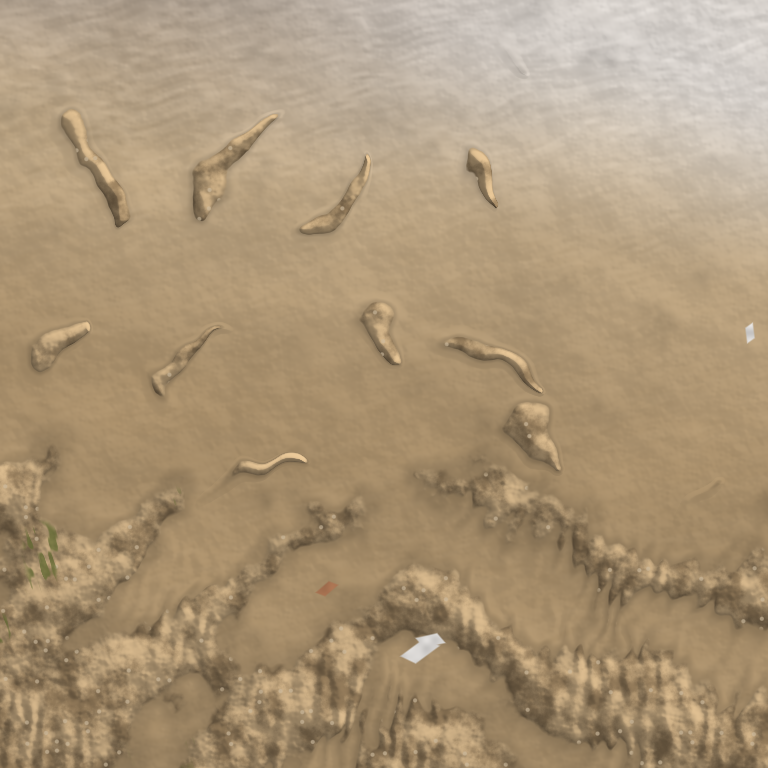
Write a Shadertoy shader that draws this texture.

```glsl
// Flooded muddy ground: ragged ridges and tyre ruts rising from silty, shining water.
#define RIDGE_CELL 0.22
#define RIDGE_CHANCE 0.72
#define RUT_PERIOD 0.2
#define ROUGHNESS 0.95
#define WATER_LEVEL 0.46
#define RELIEF 0.36
#define RIPPLE 0.07
#define SILT vec3(0.65, 0.55, 0.41)
#define PALE_SILT vec3(0.74, 0.65, 0.52)
#define DARK_MUD vec3(0.45, 0.375, 0.275)
#define LIGHT_MUD vec3(0.66, 0.565, 0.43)
#define SKY_SHEEN vec3(0.82, 0.80, 0.78)

float hash(vec2 p) {
    return fract(sin(dot(p, vec2(127.1, 311.7))) * 43758.5453);
}

float noise(vec2 p) {
    vec2 i = floor(p), f = fract(p);
    f = f * f * (3.0 - 2.0 * f);
    return mix(mix(hash(i), hash(i + vec2(1, 0)), f.x),
               mix(hash(i + vec2(0, 1)), hash(i + vec2(1, 1)), f.x), f.y);
}

float fbm(vec2 p) {
    float sum = 0.0, amp = 0.5;
    for (int i = 0; i < 5; i++) {
        sum += amp * noise(p);
        p = mat2(1.6, 1.2, -1.2, 1.6) * p + 7.3;
        amp *= 0.52;
    }
    return sum;
}

mat2 rotation(float a) {
    return mat2(cos(a), -sin(a), sin(a), cos(a));
}

// Short bent ridges, one per cell, mostly along two diagonals
float scatteredRidges(vec2 p) {
    float top = 0.0;
    vec2 home = floor(p / RIDGE_CELL);
    for (int j = -1; j <= 1; j++)
    for (int i = -1; i <= 1; i++) {
        vec2 cell = home + vec2(i, j);
        if (hash(cell + 3.7) > RIDGE_CHANCE) continue;
        vec2 centre = (cell + 0.25 + 0.5 * vec2(hash(cell), hash(cell + 17.0))) * RIDGE_CELL;
        float angle = mix(-0.75, 0.75, step(0.5, hash(cell + 5.1))) + 0.8 * (hash(cell + 9.2) - 0.5);
        vec2 q = rotation(angle) * (p - centre);
        float len = mix(0.035, 0.10, hash(cell + 23.0));
        q.y += (hash(cell + 29.0) - 0.5) * 7.0 * q.x * q.x;
        float taper = 1.0 - 0.5 * clamp(q.x / len, -1.0, 1.0);
        float width = mix(0.016, 0.034, hash(cell + 41.0)) * taper;
        float d = length(vec2(max(abs(q.x) - len, 0.0), q.y));
        top = max(top, 1.0 - smoothstep(0.0, 1.0, d / width));
    }
    return top;
}

// Ground height above the water surface
float groundHeight(vec2 uv) {
    vec2 p = uv + 0.05 * (vec2(noise(uv * 7.0), noise(uv * 7.0 + 31.0)) - 0.5)
                + 0.02 * (vec2(noise(uv * 32.0), noise(uv * 32.0 + 57.0)) - 0.5);
    vec2 ground = vec2((p.x - 0.5) * (1.0 + 0.3 * p.y), p.y * (1.0 + 0.15 * p.y));
    float ridges = 0.85 * scatteredRidges(ground + 3.0);
    ridges *= smoothstep(0.30, 0.44, p.y) * (1.0 - smoothstep(0.84, 1.0, p.y));

    // Arched ruts with pools between them, near the viewer
    float side = p.x - 0.55;
    float arch = p.y + (side < 0.0 ? 0.85 : 0.5) * (sqrt(side * side + 0.002) - 0.045);
    float crest = pow(0.5 + 0.5 * cos(6.2832 * arch / RUT_PERIOD), 1.6);
    float near = 1.0 - smoothstep(0.33, 0.47, p.y + 0.06 * p.x);
    float bank = near * (0.14 + 0.62 * crest);
    bank += 0.28 * (1.0 - smoothstep(0.04, 0.25, p.y));
    bank += 0.36 * (1.0 - smoothstep(0.02, 0.18, p.x)) * (1.0 - smoothstep(0.32, 0.5, p.y));

    // Tyre lugs
    float lugMask = near * smoothstep(0.45, 0.7, noise(uv * 4.5 + 11.0));
    float lugs = 0.09 * lugMask * sin(6.2832 * 38.0 * (p.x - 0.3 * p.y));
    return max(ridges, bank) + lugs - WATER_LEVEL + ROUGHNESS * (fbm(uv * 14.0) - 0.48);
}

// Silty water, paler with distance and reflecting the sky at the top
vec3 waterColour(vec2 uv) {
    float far = uv.y + 0.04 * (noise(uv * 5.0) - 0.5);
    vec3 col = mix(SILT, PALE_SILT, smoothstep(0.40, 0.84, far + 0.15 * (uv.x - 0.5)));
    vec3 sky = mix(vec3(0.66, 0.61, 0.56), SKY_SHEEN, smoothstep(0.15, 0.85, uv.x));
    col = mix(col, sky, smoothstep(0.70, 1.0, far + 0.22 * (uv.x - 0.5)));
    col *= 1.0 + 0.13 * (fbm(uv * vec2(6.0, 13.0)) - 0.48);
    vec2 wave = vec2(uv.x * 38.0 + uv.y * 25.0, uv.y * 150.0 - uv.x * 30.0);
    float ripple = noise(wave + 3.0 * noise(uv * 16.0)) - 0.5;
    return col + RIPPLE * ripple * mix(0.25, 1.0, smoothstep(0.6, 0.95, uv.y));
}

void mainImage(out vec4 fragColor, in vec2 fragCoord) {
    vec2 uv = fragCoord / iResolution.xy;
    float h = groundHeight(uv);
    float slope = 0.06 * (h - groundHeight(uv + vec2(0.0018, 0.0026))) / 0.0032;
    float shade = slope / (1.0 + abs(slope));
    float exposed = smoothstep(-0.03, 0.07, h);

    // Water, darker over shallow mud
    vec3 water = waterColour(uv);
    water *= 1.0 - 0.12 * smoothstep(-0.3, 0.0, h) + 0.08 * shade;

    // Mud, wet and dark along the shore, with grit
    vec3 mud = mix(DARK_MUD, LIGHT_MUD, smoothstep(0.25, 0.72, fbm(uv * 45.0) + 0.12 * uv.y));
    mud *= (1.0 + RELIEF * shade) * mix(0.88, 1.06, smoothstep(0.0, 0.25, h));
    vec2 cell = floor(uv * 75.0);
    vec2 offset = fract(uv * 75.0) - 0.3 - 0.4 * vec2(hash(cell), hash(cell + 8.0));
    float pebble = (1.0 - smoothstep(0.12, 0.28, length(offset))) * step(0.9, hash(cell + 4.0));
    mud = mix(mud, vec3(0.80, 0.73, 0.62), 0.65 * pebble);

    // Sparse grass on the left
    float blades = smoothstep(0.6, 0.8, noise(vec2(uv.x * 190.0 + uv.y * 60.0, uv.y * 55.0)));
    float tufts = smoothstep(0.80, 0.9, noise(uv * 17.0 + 40.0)) * (1.0 - smoothstep(0.1, 0.35, uv.x));
    mud = mix(mud, vec3(0.36, 0.40, 0.18), 0.7 * blades * tufts);
    vec3 col = mix(water, mud, exposed);

    // Scraps of litter
    for (int i = 0; i < 4; i++) {
        vec2 id = vec2(float(i), 6.0);
        vec2 q = rotation(6.28 * hash(id + 2.0)) * (uv - vec2(hash(id), hash(id + 13.0)));
        vec2 box = abs(q + 0.25 * q.yx) - vec2(0.016, 0.009) * mix(0.5, 1.2, hash(id + 7.0));
        float scrap = 1.0 - smoothstep(-0.001, 0.002, max(box.x, box.y));
        vec3 tint = i == 0 ? vec3(0.66, 0.45, 0.32) : vec3(0.84, 0.83, 0.82);
        col = mix(col, tint * (0.9 + 0.2 * noise(uv * 90.0)), scrap);
    }
    fragColor = vec4(clamp(col, 0.0, 1.0), 1.0);
}
```
